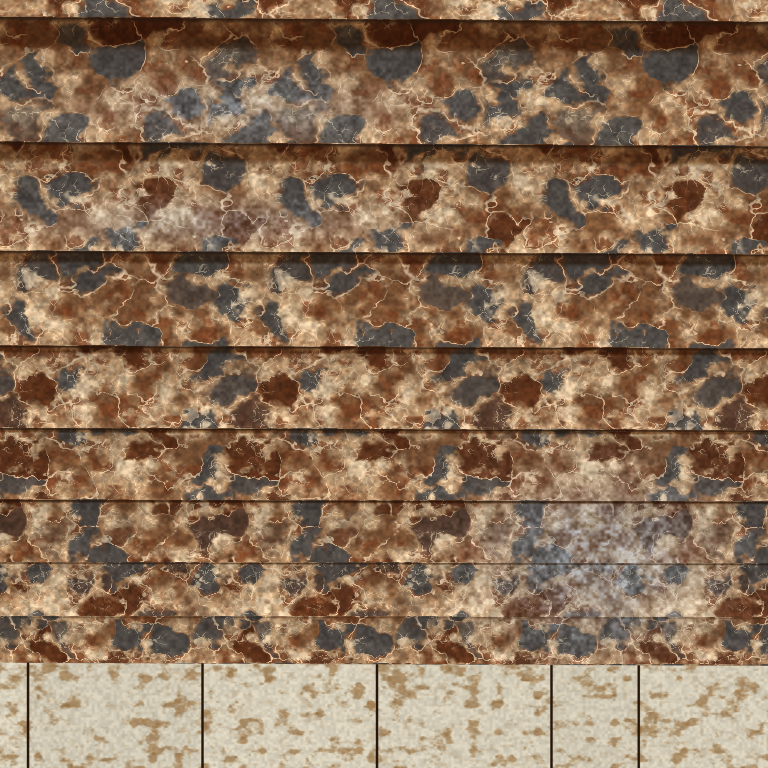
Give the GLSL for this texture, as a Shadertoy shader.

```glsl
// Flight of brown veined marble steps, receding down to a row of speckled beige paving tiles.

// Layout, in canvas units
const float VANISH = -0.275;       // height the step edges converge to
const float SPAN = 1.254;          // first edge height above VANISH
const float STEP_RATIO = 0.87;     // shrink from one step to the next
const float TILT = 0.007;          // edges sink slightly to the right
const float RECESS = 0.046;        // shaded band under the first nosing
const float RECESS_RATIO = 0.6;
const float SLAB_PERIOD = 0.36;    // width of one marble repeat
const float PERIOD_RATIO = 0.957;
const float CELLS = 6.0;           // stone fragments per repeat
const float PAVING_TOP = 0.137;
const float TILE_WIDTH = 0.2272;
const float TILE_START = 0.0365;
const float HALF_TILE_FROM = 0.76; // a half-width tile ends the row
const float JOINT = 0.0016;

// Colours
const vec3 BROWN = vec3(0.45, 0.30, 0.19);
const vec3 TAN = vec3(0.69, 0.56, 0.42);
const vec3 RUST = vec3(0.40, 0.20, 0.10);
const vec3 SLATE = vec3(0.26, 0.26, 0.26);
const vec3 CREAM = vec3(0.86, 0.77, 0.64);
const vec3 SHEEN = vec3(0.62, 0.65, 0.68);
const vec3 CREASE = vec3(0.15, 0.09, 0.05);
const vec3 PAVING = vec3(0.82, 0.79, 0.71);
const vec3 FLECK = vec3(0.60, 0.46, 0.29);

float hash(vec2 p) {
    vec3 q = fract(p.xyx * vec3(0.1031, 0.1030, 0.0973));
    q += dot(q, q.yzx + 33.33);
    return fract((q.x + q.y) * q.z);
}

// Value noise repeating in x after `wrap` cells
float noise(vec2 p, float wrap) {
    vec2 i = floor(p), f = fract(p);
    f = f * f * (3.0 - 2.0 * f);
    float x0 = mod(i.x, wrap), x1 = mod(i.x + 1.0, wrap);
    return mix(mix(hash(vec2(x0, i.y)), hash(vec2(x1, i.y)), f.x),
               mix(hash(vec2(x0, i.y + 1.0)), hash(vec2(x1, i.y + 1.0)), f.x), f.y);
}

float fbm(vec2 p, float wrap) {
    float sum = 0.0, amp = 0.5;
    for (int i = 0; i < 4; i++) {
        sum += amp * noise(p, wrap);
        p = p * 2.0 + vec2(0.0, 17.3);
        wrap *= 2.0;
        amp *= 0.5;
    }
    return sum / 0.9375;
}

// Cellular noise: x = gap between the two nearest points, y = cell id
vec2 cellular(vec2 p, float wrap) {
    vec2 base = floor(p);
    float near = 9.0, next = 9.0, id = 0.0;
    for (int j = -1; j <= 1; j++)
    for (int i = -1; i <= 1; i++) {
        vec2 c = base + vec2(i, j);
        vec2 key = vec2(mod(c.x, wrap), c.y);
        float d = length(c + vec2(hash(key), hash(key + 71.7)) - p);
        if (d < near) { next = near; near = d; id = hash(key + 31.1); }
        else next = min(next, d);
    }
    return vec2(next - near, id);
}

vec3 marble(vec2 p) {
    float cloud = fbm(p * 2.0 + vec2(0.0, 5.0), CELLS * 2.0);
    float stain = fbm(p * 3.0 + vec2(0.0, 43.0), CELLS * 3.0);
    vec2 q = p + 0.7 * (vec2(cloud, stain) - 0.5);
    vec2 big = cellular(q, CELLS);
    vec2 small = cellular(q * 3.0 + vec2(0.0, 11.0), CELLS * 3.0);

    vec3 col = mix(BROWN, TAN, smoothstep(0.3, 0.66, cloud));
    col = mix(col, RUST, 0.65 * smoothstep(0.52, 0.7, stain));
    // Dark fragments, then coarse and fine pale veins
    float fragment = smoothstep(0.42, 0.55, big.y) * smoothstep(0.08, 0.32, big.x + 0.9 * (0.5 - cloud));
    col = mix(col, mix(SLATE, RUST * 0.8, smoothstep(0.8, 0.9, big.y)), 0.85 * fragment);
    col = mix(col, CREAM, 0.75 * smoothstep(0.07, 0.01, big.x) * smoothstep(0.3, 0.6, stain));
    col = mix(col, CREAM, 0.55 * smoothstep(0.11, 0.02, small.x) * smoothstep(0.42, 0.62, cloud));
    return mix(col, CREAM, 0.7 * smoothstep(0.66, 0.76, cloud));
}

float glow(vec2 p, vec2 centre, vec2 radius) {
    vec2 d = (p - centre) / radius;
    return exp(-dot(d, d));
}

vec3 steps(vec2 uv, float aa) {
    float y = uv.y + TILT * uv.x * uv.y;
    float level = log((y - VANISH) / SPAN) / log(STEP_RATIO);
    float k = floor(level);
    float depth = VANISH + SPAN * pow(STEP_RATIO, k) - y;
    float scale = CELLS / (SLAB_PERIOD * pow(PERIOD_RATIO, k));
    vec3 col = marble(vec2(uv.x + 0.13 * k, 1.2 * y) * scale + vec2(0.0, 7.0 * k + 20.0));
    col *= mix(0.93, 1.1, fract(level));

    // Wet sheen and gritty surface
    float grit = noise(uv * 260.0, 4096.0) + noise(uv * 130.0 + 9.0, 4096.0) - 1.0;
    float sheen = glow(uv, vec2(0.78, 0.27), vec2(0.13, 0.1)) + 0.55 * glow(uv, vec2(0.32, 0.86), vec2(0.2, 0.035))
                + 0.6 * glow(uv, vec2(0.27, 0.71), vec2(0.22, 0.03));
    col = mix(col, SHEEN, clamp(sheen * (0.55 + 0.5 * grit), 0.0, 0.8));
    col *= 1.0 + 0.28 * grit;

    // Recessed band and dark crease below each nosing
    float recess = RECESS * pow(RECESS_RATIO, k);
    float fade = smoothstep(8.5, 4.0, k) * smoothstep(0.0, aa, depth);
    col = mix(col, col * vec3(0.68, 0.56, 0.44), fade * smoothstep(recess + aa, recess * 0.75, depth));
    return mix(col, CREASE, 0.85 * fade * smoothstep(0.004 + 0.1 * recess, 0.001, depth));
}

vec3 paving(vec2 uv, float aa) {
    float x = (uv.x + 0.5 * TILE_WIDTH * step(HALF_TILE_FROM, uv.x) - TILE_START) / TILE_WIDTH;
    float blotch = fbm(uv * vec2(60.0, 85.0), 4096.0);
    float speck = noise(uv * vec2(150.0, 210.0), 4096.0);
    vec3 col = PAVING * (0.97 + 0.06 * hash(vec2(floor(x), 3.0)));
    col = mix(col, FLECK, 0.75 * smoothstep(0.52, 0.74, blotch) + 0.2 * smoothstep(0.6, 0.95, speck));
    col *= 0.94 + 0.14 * noise(uv * 280.0, 4096.0);
    float joint = abs(fract(x + 0.5) - 0.5) * TILE_WIDTH;
    return mix(CREASE, col, smoothstep(JOINT - 0.5 * aa, JOINT + 0.5 * aa, joint));
}

void mainImage(out vec4 fragColor, in vec2 fragCoord) {
    vec2 uv = fragCoord / iResolution.xy;
    float aa = 1.5 / iResolution.y;
    float top = PAVING_TOP - 0.004 * uv.x;
    vec3 col = mix(paving(uv, aa), steps(uv, aa), smoothstep(top - 0.5 * aa, top + 0.5 * aa, uv.y));
    fragColor = vec4(clamp(col, 0.0, 1.0), 1.0);
}
```
